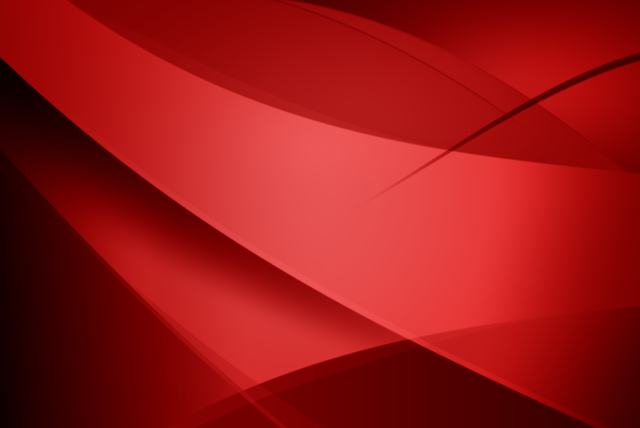
This background is drawn by a Shadertoy shader. Its source:

```glsl
// Glossy red backdrop of overlapping curved sheets with soft glows and shadows.

// Curves as cubic coefficients (constant, x, x^2, x^3) on the unit canvas
const vec4 BAND_LOW   = vec4(0.867, -1.431, 0.807, -0.290);
const vec4 BAND_HIGH  = vec4(1.124, -1.309, 1.184, -0.405);
const vec4 LEAF_INNER = vec4(1.031, 0.289, -0.843, 0.0);
const vec4 LEAF_OUTER = vec4(0.905, 0.660, -0.994, 0.0);
const vec4 PANEL_EDGE = vec4(0.652, -1.664, 0.473, 0.0);
const vec4 PANEL_FOLD = vec4(0.629, -1.546, 0.605, 0.0);
const vec4 ARC        = vec4(-0.282, 1.368, -1.194, 0.393);
const vec4 STROKE     = vec4(0.506, 0.858, 0.586, -1.587);

const float STROKE_START = 0.547;
const float SOFT = 0.003;                       // edge softness
const vec2 PALE_CENTRE = vec2(0.47, 0.53);      // where reds turn pinkish
const vec2 PALE_GAIN = vec2(0.22, 1.2);         // linear and squared lift
const float PALE_FALLOFF = 1.9;

float cubic(vec4 c, float x) {
    return c.x + x * (c.y + x * (c.z + x * c.w));
}

float edge(float d) {
    return smoothstep(-SOFT, SOFT, d);
}

// Stripe covering 0 < d < width
float strip(float d, float width) {
    return edge(d) * edge(width - d);
}

float glow(vec2 p, vec2 centre, vec2 radius) {
    vec2 d = (p - centre) / radius;
    return exp(-dot(d, d));
}

// Bright sheet sweeping across the middle
float bandTone(vec2 p, float aboveLow) {
    float fall = smoothstep(0.76, 1.05, p.x + 0.15 * max(0.55 - p.y, 0.0));
    float tone = mix(0.43, 0.905, smoothstep(-0.3, 0.53, p.x)) * (1.0 - 0.46 * fall);
    return tone + 0.025 * glow(p, vec2(0.5, 0.68), vec2(0.16, 0.1))
         + 0.025 * smoothstep(0.05, 0.2, p.x) * strip(aboveLow, 0.018);
}

// Leaf above the band, with the lit backdrop behind it
float topTone(vec2 p, float aboveBand) {
    float inner = p.y - cubic(LEAF_INNER, p.x);
    float outer = p.y - cubic(LEAF_OUTER, max(p.x, 0.33));
    float fold = 0.035 * smoothstep(0.1, 0.25, p.x) * (1.0 - smoothstep(0.3, 0.75, p.x));

    float leaf = 0.46 + 0.24 * glow(p, vec2(0.58, 0.74), vec2(0.4, 0.3));
    leaf += 0.03 * (1.0 - edge(aboveBand - fold));
    float innerFade = 1.0 - smoothstep(0.76, 0.84, p.x);
    leaf += innerFade * (0.02 * edge(inner) - 0.09 * strip(inner + 0.002, 0.005));
    leaf -= 0.04 * strip(outer + 0.004, 0.004);

    float backdrop = 0.28 + 0.47 * glow(p, vec2(0.83, 0.79), vec2(0.26, 0.22));
    return mix(leaf, backdrop, edge(outer));
}

// Shaded panel under the band, and the dark corner beyond its edge
float lowerTone(vec2 p, float belowBand) {
    float belowEdge = cubic(PANEL_EDGE, p.x) - p.y;
    float belowFold = cubic(PANEL_FOLD, p.x) - p.y;

    float panel = 0.15 + 0.61 * smoothstep(-0.06, 0.24, p.x)
                + 0.08 * smoothstep(0.24, 0.4, p.x);
    float shadow = clamp(0.16 + 1.1 * p.x, 0.0, 1.0);
    float reach = max(0.28 - 0.3 * p.x, 0.1);
    panel *= mix(shadow, 1.0, smoothstep(0.0, reach, belowBand));
    panel -= 0.06 * edge(belowFold) * smoothstep(0.14, 0.26, p.x);

    float corner = 0.12 + 1.45 * p.x - 0.1 * belowEdge;
    float tone = mix(panel, corner, edge(belowEdge));
    float rim = strip(belowEdge, 0.014) * smoothstep(0.06, 0.2, p.x);
    return tone + 0.1 * rim * (1.0 - smoothstep(0.3, 0.4, p.x));
}

// Sheet under the bottom arc, left of the band edge
float arcTone(vec2 p, float belowArc, float lip) {
    float tone = 0.46 - 0.5 * max(p.x - 0.42, 0.0);
    float belowEdge = cubic(PANEL_EDGE, p.x) - p.y;
    float belowFold = cubic(PANEL_FOLD, p.x) - p.y;
    tone += 0.06 * strip(belowArc, lip);
    tone += 0.05 * edge(belowFold) * edge(-belowEdge);
    return tone + 0.12 * strip(belowEdge, 0.014);
}

// The same sheet seen through the band at the lower right
float arcOverBandTone(vec2 p, float belowArc, float lip, float aboveLow) {
    float fall = smoothstep(0.75, 1.1, p.x + 0.3 * (0.2 - p.y));
    float tone = 0.76 * (1.0 - 0.72 * fall);
    tone += 0.03 * strip(belowArc, lip);
    return tone + 0.06 * strip(aboveLow, 0.015);
}

void mainImage(out vec4 fragColor, in vec2 fragCoord) {
    vec2 p = fragCoord / iResolution.xy;
    float aboveLow = p.y - cubic(BAND_LOW, p.x);
    float aboveHigh = p.y - cubic(BAND_HIGH, p.x);
    float belowArc = cubic(ARC, p.x) - p.y;
    float lip = 0.036 * (1.0 - smoothstep(0.5, 0.9, p.x));

    // Stack the sheets
    float band = mix(bandTone(p, aboveLow), topTone(p, aboveHigh), edge(aboveHigh));
    band = mix(band, arcOverBandTone(p, belowArc, lip, aboveLow), edge(belowArc));
    float low = mix(lowerTone(p, -aboveLow), arcTone(p, belowArc, lip), edge(belowArc));
    float tone = mix(low, band, edge(aboveLow));

    // Tapering dark stroke
    float strokeDist = abs(p.y - cubic(STROKE, p.x - STROKE_START));
    float halfWidth = mix(0.003, 0.009, smoothstep(0.55, 0.95, p.x));
    tone *= 1.0 - 0.55 * edge(halfWidth - strokeDist) * smoothstep(0.54, 0.88, p.x);

    // Tone to red, paler near the centre
    vec2 q = (p - PALE_CENTRE) * vec2(1.5, 1.0);
    float lift = max(tone - 0.47, 0.0);
    float pale = dot(PALE_GAIN, vec2(lift, lift * lift)) * exp(-PALE_FALLOFF * dot(q, q));
    fragColor = vec4(clamp(vec3(tone, pale, pale), 0.0, 1.0), 1.0);
}
```
